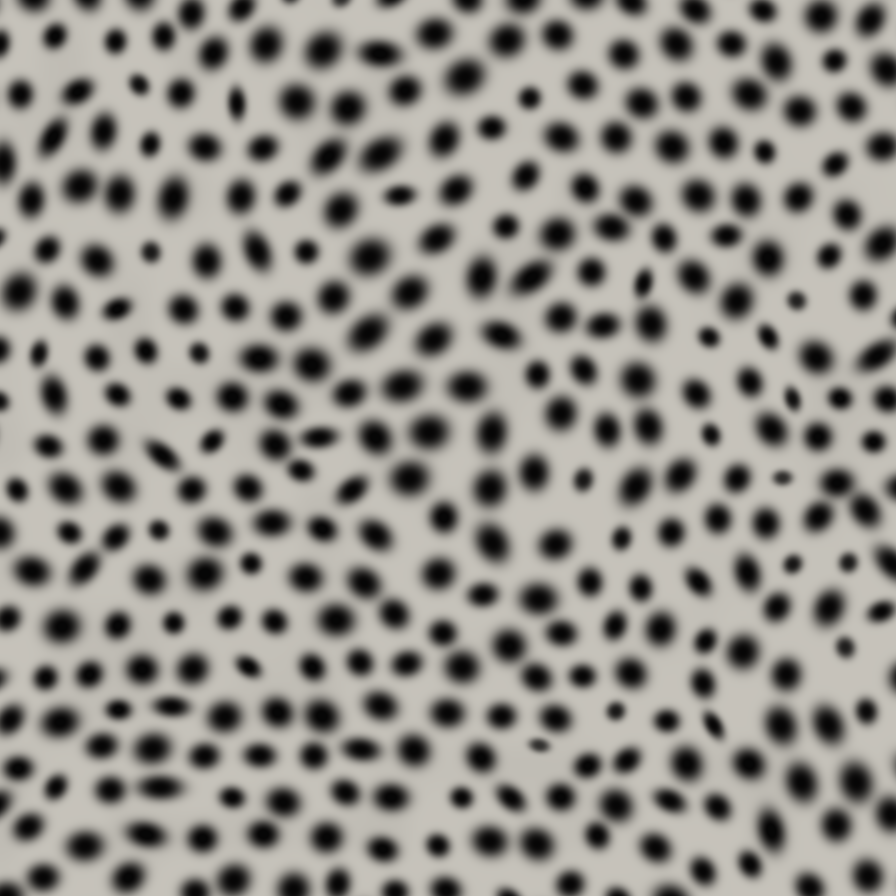
A three.js fragment shader for this pattern:

```glsl
// Soft black spots on a warm grey ground, like a reaction-diffusion pattern.
// Sites of a jittered hexagonal lattice push each other apart; each one then
// carries a blurred, slightly oval spot whose size depends on its crowding.

varying vec2 vUv;

const vec3 GROUND = vec3(0.775, 0.762, 0.730);
const vec3 INK = vec3(0.025, 0.022, 0.022);
const float SPOTS_ACROSS = 16.4;
const float ROW_HEIGHT = 0.866;
const float JITTER = 0.62;

vec2 hash2(vec2 p) {
  vec3 q = fract(p.xyx * vec3(0.1031, 0.1030, 0.0973));
  q += dot(q, q.yzx + 33.33);
  return fract((q.xx + q.yz) * q.zy);
}

// Smooth value noise, two independent channels
vec2 noise2(vec2 p) {
  vec2 i = floor(p);
  vec2 f = fract(p);
  f = f * f * (3.0 - 2.0 * f);
  vec2 low = mix(hash2(i), hash2(i + vec2(1.0, 0.0)), f.x);
  vec2 high = mix(hash2(i + vec2(0.0, 1.0)), hash2(i + 1.0), f.x);
  return mix(low, high, f.y);
}

float rowShift(float row) {
  return 0.5 * mod(row, 2.0);
}

// Jittered lattice site of a cell
vec2 rawSite(vec2 cell) {
  vec2 centre = vec2(cell.x + rowShift(cell.y), cell.y * ROW_HEIGHT);
  return centre + JITTER * (hash2(cell + 17.0) - 0.5);
}

// Site after one repulsion step in xy, crowding in z
vec3 relaxedSite(vec2 cell) {
  vec2 site = rawSite(cell);
  vec2 push = vec2(0.0);
  float crowding = 0.0;
  for (int y = -1; y <= 1; y++) {
    for (int x = -1; x <= 1; x++) {
      if (x == 0 && y == 0) continue;
      vec2 away = site - rawSite(cell + vec2(float(x), float(y)));
      float gap = max(length(away), 0.01);
      float pressure = max(0.0, 1.05 - gap);
      push += away / gap * pressure;
      crowding += pressure;
    }
  }
  push *= 0.42;
  push *= min(1.0, 0.3 / max(length(push), 0.001));
  return vec3(site + push, crowding);
}

// Ink density of one oval spot with a blurred rim
float spot(vec2 offset, float radius, float angle, float stretch) {
  float c = cos(angle);
  float s = sin(angle);
  vec2 q = vec2(c * offset.x + s * offset.y, c * offset.y - s * offset.x);
  q *= vec2(1.0 / stretch, stretch);
  float strength = smoothstep(0.07, 0.22, radius);
  return strength * exp(-pow(length(q) / radius, 2.8));
}

// Combined ink of all spots near a point
float spotField(vec2 p) {
  float clear = 1.0;
  float nearRow = floor(p.y / ROW_HEIGHT + 0.5);
  for (int y = -1; y <= 1; y++) {
    float row = nearRow + float(y);
    float nearColumn = floor(p.x - rowShift(row) + 0.5);
    for (int x = -1; x <= 1; x++) {
      vec2 cell = vec2(nearColumn + float(x), row);
      vec3 site = relaxedSite(cell);
      vec2 shape = hash2(cell + 71.0);
      vec2 turn = hash2(cell + 133.0);
      float radius = mix(0.16, 0.325, sqrt(shape.x));
      radius = clamp(radius - 0.03 * (site.z - 0.9), 0.11, 0.335);
      float stretch = 1.03 + 0.25 * pow(shape.y, 5.0);
      clear *= 1.0 - spot(p - site.xy, radius, turn.x * 3.1416, stretch);
    }
  }
  return 1.0 - clear;
}

void main() {
  // Gentle bend so that the lattice rows lose their direction
  vec2 bend = 0.045 * (noise2(vUv * 3.2 + 5.0) - 0.5);
  vec2 p = (vUv + bend) * SPOTS_ACROSS + 40.0;

  // Faint smudges in the ground
  float smudge = 0.035 * smoothstep(0.5, 1.0, noise2(vUv * 14.0 + 9.0).x);

  float ink = clamp(spotField(p) + smudge, 0.0, 1.0);
  gl_FragColor = vec4(mix(GROUND, INK, ink), 1.0);
}
```
